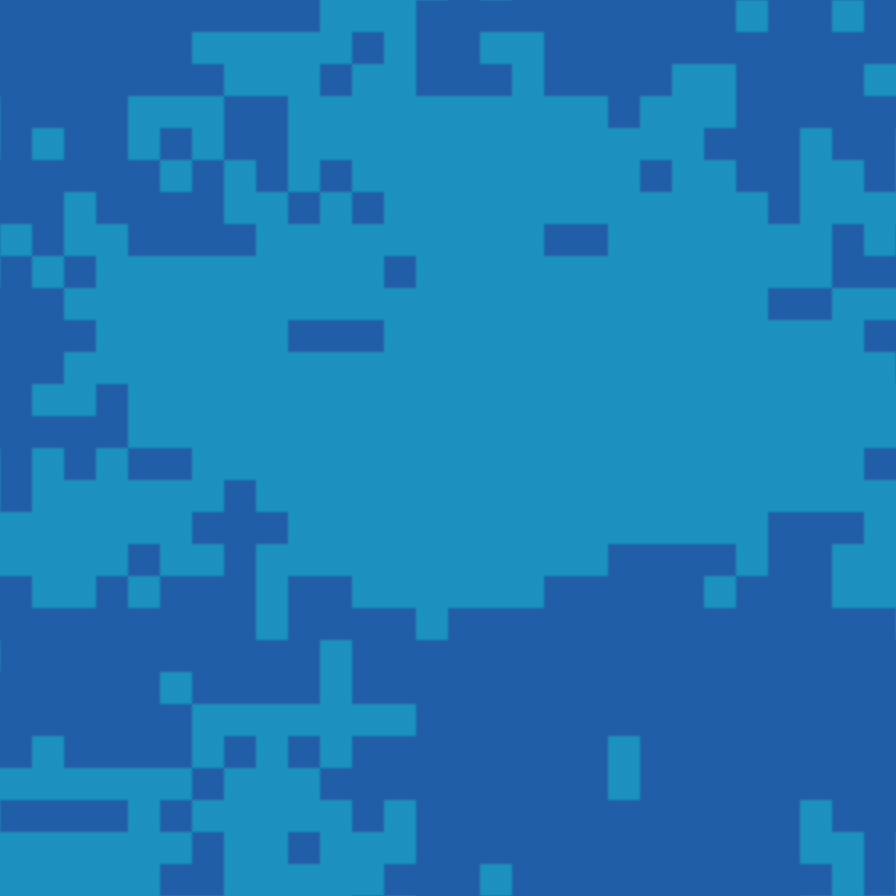
Give the GLSL for this pattern, as a Shadertoy shader.

```glsl
// Blocky two-tone blue map: a grid of 28 by 28 flat square cells.
// Each cell is light or dark by thresholding layered value noise, which is
// biased towards a light central basin and a dark mass at the lower right.

const float CELLS = 28.0;

float hash(vec2 p) {
    vec3 q = fract(p.xyx * 0.1031);
    q += dot(q, q.yzx + 33.33);
    return fract((q.x + q.y) * q.z);
}

float valueNoise(vec2 p) {
    vec2 i = floor(p), f = fract(p);
    f = f * f * (3.0 - 2.0 * f);
    float low = mix(hash(i), hash(i + vec2(1, 0)), f.x);
    float high = mix(hash(i + vec2(0, 1)), hash(i + vec2(1, 1)), f.x);
    return mix(low, high, f.y);
}

// 1 inside a soft-rimmed ellipse, 0 outside
float softEllipse(vec2 p, vec2 center, vec2 radii) {
    return 1.0 - smoothstep(0.75, 1.25, length((p - center) / radii));
}

// 1 for a dark cell, 0 for a light one
float darkCell(vec2 cell) {
    vec2 p = (cell + 0.5) / CELLS;

    // Wide patches, small clumps and single-cell grains
    float field = 0.42 * valueNoise(cell / vec2(5.0, 3.5) + 17.0)
                + 0.28 * valueNoise(cell / vec2(2.3, 1.8) + 61.0)
                + 0.30 * hash(cell + 113.0);

    // Large-scale layout
    field -= 0.28 * softEllipse(p, vec2(0.57, 0.61), vec2(0.37, 0.27));
    field += 0.17 * softEllipse(p, vec2(0.75, 0.17), vec2(0.30, 0.25));
    return step(0.49, field);
}

void mainImage(out vec4 fragColor, in vec2 fragCoord) {
    vec2 grid = fragCoord / iResolution.xy * CELLS - 0.5;
    vec2 cell = floor(grid);

    // Blend the four nearest cells across a soft rim, 1/256 of the canvas wide
    float rim = CELLS / 256.0;
    vec2 w = clamp((grid - cell - 0.5) / rim + 0.5, 0.0, 1.0);
    float low = mix(darkCell(cell), darkCell(cell + vec2(1, 0)), w.x);
    float high = mix(darkCell(cell + vec2(0, 1)), darkCell(cell + vec2(1, 1)), w.x);
    float dark = mix(low, high, w.y);

    vec3 lightBlue = vec3(0.11, 0.57, 0.75);
    vec3 deepBlue = vec3(0.13, 0.37, 0.66);
    fragColor = vec4(mix(lightBlue, deepBlue, dark), 1.0);
}
```
